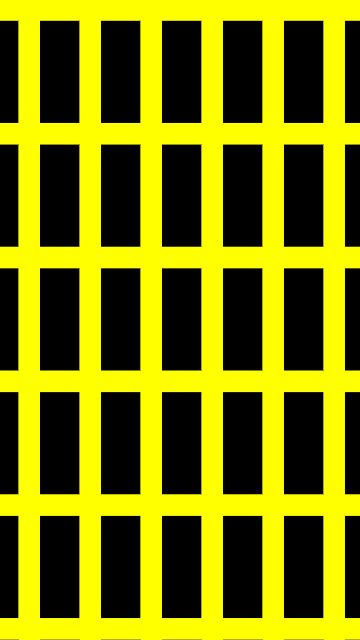
Reproduce this pattern procedurally as a Shadertoy shader.

```glsl
// All lengths are fractions of the canvas height
#define PITCH vec2(0.0953, 0.1934)
#define BAR_CENTER vec2(0.0456, 0.0174)
#define BAR_WIDTH 0.0338
#define BAR_COLOR vec3(1.0, 1.0, 0.0)
#define GAP_COLOR vec3(0.0)

// Distance on each axis to the nearest bar edge, negative inside a bar
vec2 barDistance(vec2 p) {
    vec2 cell = fract((p - BAR_CENTER) / PITCH + 0.5) - 0.5;
    return abs(cell) * PITCH - 0.5 * BAR_WIDTH;
}

void mainImage(out vec4 fragColor, in vec2 fragCoord) {
    float pixel = 1.0 / iResolution.y;
    vec2 p = fragCoord * pixel;

    // Union of vertical and horizontal bars
    vec2 edge = barDistance(p);
    float grid = min(edge.x, edge.y);

    // Blend across one pixel at the edges
    float coverage = clamp(0.5 - grid / pixel, 0.0, 1.0);
    fragColor = vec4(mix(GAP_COLOR, BAR_COLOR, coverage), 1.0);
}
```
